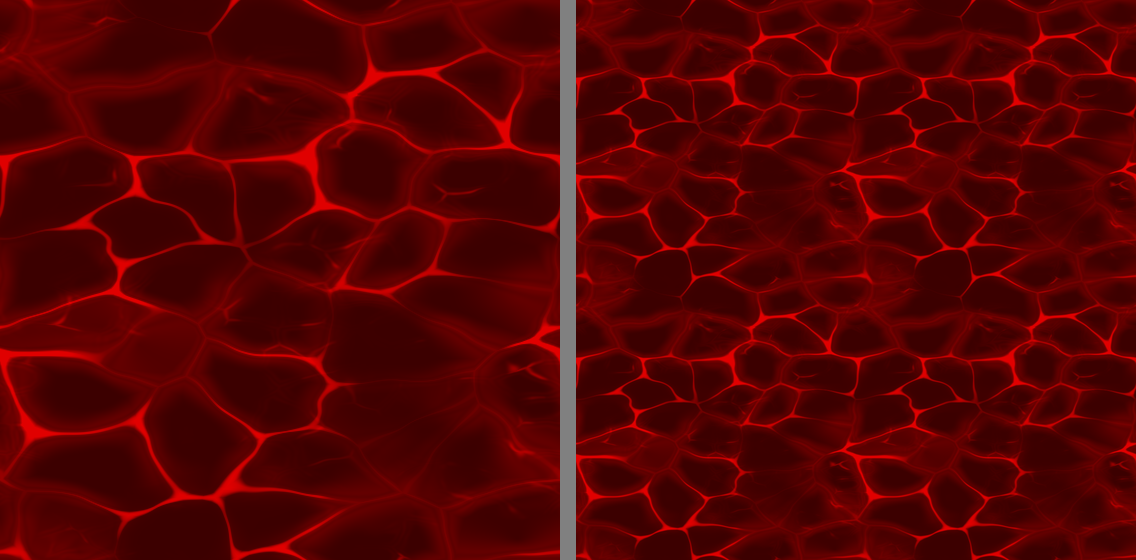
Left, the tile; right, the same tile 2 across and 2 down.
A WebGL 2 fragment shader for this texture:

```glsl
#version 300 es
precision highp float;
// Dark red stretched cells with soft glowing walls, bright thin ridges and flared junctions; tiles seamlessly.

uniform vec2 u_resolution;
out vec4 fragColor;

const float BASE_RED = 0.235;
const float PEAK_RED = 0.88;

// Sine-free hash: two values in 0..1
vec2 hash2(vec2 p) {
    vec3 q = fract(p.xyx * vec3(0.1031, 0.1030, 0.0973));
    q += dot(q, q.yzx + 33.33);
    return fract((q.xx + q.yz) * q.zy);
}

// Value noise that wraps after "period" lattice steps
float wrapNoise(vec2 p, vec2 period, float seed) {
    vec2 cell = floor(p);
    vec2 f = p - cell;
    f = f * f * f * (f * (f * 6.0 - 15.0) + 10.0);
    vec2 lo = mod(cell, period) + seed * 37.0;
    vec2 hi = mod(cell + 1.0, period) + seed * 37.0;
    float bottom = mix(hash2(lo).x, hash2(vec2(hi.x, lo.y)).x, f.x);
    float top = mix(hash2(vec2(lo.x, hi.y)).x, hash2(hi).x, f.x);
    return mix(bottom, top, f.y);
}

// Three wrapping octaves, about 0..1
float fbm(vec2 uv, vec2 period, float seed) {
    float sum = 0.0;
    float amplitude = 0.57;
    for (int i = 0; i < 3; i++) {
        sum += amplitude * wrapNoise(uv * period, period, seed + float(i));
        period *= 2.0;
        amplitude *= 0.5;
    }
    return sum;
}

vec2 warp(vec2 uv, vec2 period, vec2 amount, float seed) {
    vec2 shift = vec2(fbm(uv, period, seed), fbm(uv, period, seed + 5.0));
    return uv + (shift - 0.5) * amount;
}

// Distances to the three nearest scattered points, sorted
vec3 nearestThree(vec2 uv, vec2 count, float seed) {
    vec2 p = uv * count;
    vec2 home = floor(p);
    vec3 d = vec3(9.0);
    for (int y = -2; y <= 2; y++) {
        for (int x = -2; x <= 2; x++) {
            vec2 cell = home + vec2(x, y);
            vec2 jitter = hash2(mod(cell, count) + seed * 37.0);
            float r = length(cell + 0.05 + 0.9 * jitter - p);
            if (r < d.x) d = vec3(r, d.xy);
            else if (r < d.y) d = vec3(d.x, r, d.y);
            else d.z = min(d.z, r);
        }
    }
    return d;
}

float bump(float x, float width) {
    return exp(-x * x / (width * width));
}

// Broad cells: soft wall glow, groove, ridge line and junction flares
float wallLight(vec2 uv, float haze, float energy) {
    vec3 d = nearestThree(uv, vec2(5.0, 8.0), 11.0);
    float edge = d.y - d.x;
    float junction = 1.0 - smoothstep(0.0, 0.36, d.z - d.x);
    float width = mix(0.028, 0.055, energy) + 0.13 * junction * junction * energy;
    float glow = 0.19 * haze * (1.0 - smoothstep(0.0, 0.52, edge));
    float halo = 0.09 * energy * exp(-edge / 0.09);
    float groove = 0.045 * haze * bump(edge - width - 0.055, 0.035);
    float ridge = 1.0 - smoothstep(width * 0.2, width, edge);
    float strength = 0.04 + energy * (0.3 + 0.18 * junction);
    return glow + halo - groove + ridge * strength;
}

// Small curled fragments gathered in patches
float fragmentLight(vec2 uv, float haze) {
    vec2 p = warp(uv, vec2(9.0, 14.0), vec2(0.06, 0.035), 21.0);
    vec3 d = nearestThree(p, vec2(10.0, 18.0), 31.0);
    float edge = d.y - d.x;
    float patches = smoothstep(0.5, 0.72, fbm(uv, vec2(6.0, 9.0), 41.0));
    float sparks = smoothstep(0.52, 0.8, fbm(uv, vec2(16.0, 24.0), 47.0));
    float curl = bump(edge, 0.085) * (0.06 + 0.38 * sparks);
    float fold = 0.05 * bump(edge - 0.22, 0.1);
    return haze * patches * (curl + fold);
}

void main() {
    vec2 uv = gl_FragCoord.xy / u_resolution;
    vec2 bent = warp(uv, vec2(4.0, 6.0), vec2(0.11, 0.07), 1.0);

    // Slow variation: hazy regions and lively ridges
    float haze = smoothstep(0.22, 0.6, fbm(uv, vec2(3.0, 5.0), 51.0));
    float energy = smoothstep(0.45, 0.7, fbm(bent, vec2(4.0, 6.0), 61.0));

    float red = BASE_RED + wallLight(bent, haze, energy) + fragmentLight(uv, haze);
    fragColor = vec4(clamp(red, BASE_RED - 0.01, PEAK_RED), 0.0, 0.0, 1.0);
}
```
